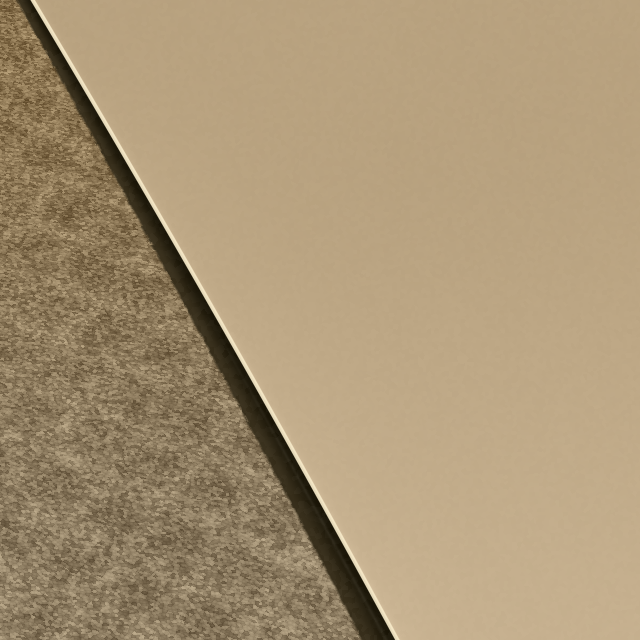
Give the GLSL for this texture, as a WebGL 2 fragment shader.

```glsl
#version 300 es
precision highp float;

#define EDGE_FOOT 0.621
#define EDGE_LEAN 0.570
#define EDGE_BOW 0.027
#define SHADOW_FOOT 0.566
#define SHADOW_LEAN 0.540
#define RIM_WIDTH 0.0065
#define GRAIN_SCALE 210.0
#define GRAIN_DEPTH 0.20
#define WEAVE_SCALE 9.0
#define WEAVE_DEPTH 0.085

uniform vec2 u_resolution;
out vec4 fragColor;

const vec3 CARPET_FAR = vec3(0.53, 0.44, 0.30);
const vec3 CARPET_NEAR = vec3(0.54, 0.475, 0.37);
const vec3 SHADOW_DEEP = vec3(0.11, 0.09, 0.035);
const vec3 SHADOW_SOFT = vec3(0.225, 0.19, 0.115);
const vec3 PANEL_TOP = vec3(0.722, 0.635, 0.500);
const vec3 PANEL_BOTTOM = vec3(0.775, 0.690, 0.560);
const vec3 RIM_CREAM = vec3(0.97, 0.92, 0.79);

vec2 hash2(vec2 p) {
    p = fract(p * vec2(0.1031, 0.1137));
    p += dot(p, p.yx + 33.33);
    return fract((p.xx + p.yx) * p.yy * vec2(7.31, 9.17));
}

// Cellular noise: x = distance to the nearest seed, y = that cell's random tone
vec2 cellular(vec2 p) {
    vec2 cell = floor(p), local = fract(p);
    vec2 nearest = vec2(8.0, 0.0);
    for (int j = -1; j <= 1; j++) {
        for (int i = -1; i <= 1; i++) {
            vec2 offset = vec2(i, j);
            vec2 seed = hash2(cell + offset);
            float d = length(offset + seed - local);
            if (d < nearest.x) nearest = vec2(d, hash2(cell + offset + 71.0).x);
        }
    }
    return nearest;
}

// Layered sines, roughly -1 to 1
float waves(vec2 p) {
    float sum = 0.0, amplitude = 0.5;
    for (int i = 0; i < 4; i++) {
        sum += amplitude * sin(p.x + 1.7 * sin(p.y)) * cos(p.y * 0.9 - p.x * 0.4);
        p = mat2(1.4, 1.2, -1.2, 1.4) * p + 2.3;
        amplitude *= 0.6;
    }
    return sum;
}

float ridge(float t) {
    return pow(0.5 + 0.5 * cos(6.28318 * t), 3.0);
}

vec3 carpet(vec2 uv) {
    // Rows tighten toward the far end
    vec2 ground = vec2(uv.x * (1.0 + 0.25 * uv.y), uv.y * (1.0 + 0.45 * uv.y));
    vec2 warped = ground + 0.012 * vec2(waves(ground * 19.0), waves(ground * 17.0 + 5.0));
    float falling = ridge(dot(warped, vec2(0.45, 0.89)) * WEAVE_SCALE);
    float rising = ridge(dot(warped, vec2(0.80, -0.60)) * WEAVE_SCALE + 0.3);
    float patchy = 0.75 + 0.5 * waves(ground * 31.0 + 9.0);
    float weave = max(falling, 0.85 * rising) * patchy;

    // Short slanted fibres over finer speckle
    vec2 fibre = mat2(0.85, 0.35, -0.45, 0.90) * ground;
    vec2 grain = cellular(fibre * GRAIN_SCALE * vec2(0.75, 1.1));
    vec2 tuft = cellular(ground * GRAIN_SCALE * 0.38);
    float tone = GRAIN_DEPTH * (grain.y - 0.5) - 0.10 * (grain.x - 0.45);
    tone += 0.07 * (tuft.y - 0.5) + WEAVE_DEPTH * (weave - 0.28);
    tone += 0.022 * waves(ground * 11.0);
    vec3 base = mix(CARPET_NEAR, CARPET_FAR, smoothstep(0.1, 1.0, uv.y));
    return base + tone * vec3(1.0, 0.98, 0.90);
}

vec3 panel(vec2 uv, float fromEdge) {
    vec3 color = mix(PANEL_BOTTOM, PANEL_TOP, smoothstep(-0.1, 0.85, uv.y));
    color += 0.018 * exp(-fromEdge * 9.0) * smoothstep(1.0, 0.7, uv.y + 0.0) ;
    color += 0.005 * waves(uv * vec2(5.0, 3.0));
    return color + 0.010 * (cellular(uv * 150.0).y - 0.5);
}

void main() {
    vec2 uv = gl_FragCoord.xy / u_resolution;
    float soft = 1.0 / u_resolution.x;
    float bow = uv.y * (1.0 - uv.y);
    float edge = EDGE_FOOT - EDGE_LEAN * uv.y + EDGE_BOW * bow;
    float inner = SHADOW_FOOT - SHADOW_LEAN * uv.y + 0.02 * bow;
    float fromEdge = uv.x - edge;

    // Dark gap, deepest beside the panel, with a faint inner seam
    float across = clamp((uv.x - inner) / (edge - inner), 0.0, 1.0);
    vec3 gap = mix(SHADOW_SOFT, SHADOW_DEEP, smoothstep(0.1, 0.85, across));
    float seam = exp(-pow((across - 0.68) / 0.06, 2.0));
    gap += 0.05 * seam * (1.0 - smoothstep(0.2, 0.6, uv.y));
    gap += 0.03 * (cellular(uv * 120.0).y - 0.5);

    // Frayed carpet border, then panel and its lit rim
    float fray = 0.003 * (cellular(uv * 130.0).y - 0.5);
    vec3 color = mix(carpet(uv), gap, smoothstep(-2.0 * soft, 2.0 * soft, uv.x - inner + fray));
    color = mix(color, panel(uv, max(fromEdge, 0.0)), smoothstep(-soft, soft, fromEdge));
    float rim = 1.0 - smoothstep(0.35 * RIM_WIDTH, 0.5 * RIM_WIDTH + soft, abs(fromEdge));
    color = mix(color, RIM_CREAM, 0.92 * rim);
    color += 0.06 * exp(-max(fromEdge, 0.0) / 0.006) * step(0.0, fromEdge) * (1.0 - rim);
    fragColor = vec4(clamp(color, 0.0, 1.0), 1.0);
}
```
